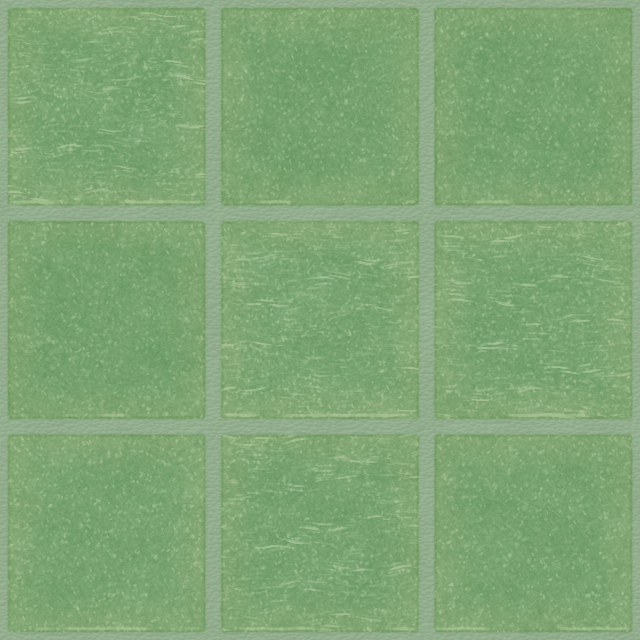
A WebGL 1 fragment shader for this pattern:

```glsl
precision highp float;
uniform vec2 u_resolution;

const float TAU = 6.2831853;

float hash(vec2 p) {
  vec3 q = fract(p.xyx * 0.1031);
  q += dot(q, q.yzx + 33.33);
  return fract((q.x + q.y) * q.z);
}

// Wrapping cellular noise: x = distance to nearest point, y = random value of its cell
vec2 cellular(vec2 uv, vec2 period) {
  vec2 cell = floor(uv * period);
  vec2 local = uv * period - cell;
  vec2 nearest = vec2(9.0, 0.0);
  for (int j = -1; j <= 1; j++) {
    for (int i = -1; i <= 1; i++) {
      vec2 offset = vec2(float(i), float(j));
      vec2 key = floor(mod(cell + offset + 0.5, period));
      vec2 point = offset + vec2(hash(key + 3.0), hash(key + 71.0));
      float d = length(point - local);
      if (d < nearest.x) nearest = vec2(d, hash(key + 137.0));
    }
  }
  return nearest;
}

// Bright spots in a random subset of the cells
float flecks(vec2 uv, vec2 period, float rarity) {
  vec2 c = cellular(uv, period);
  return (1.0 - smoothstep(0.12, 0.5, c.x)) * smoothstep(rarity, 1.0, c.y);
}

// Slow tonal drift, periodic over the canvas
float mottle(vec2 uv) {
  vec2 a = TAU * uv;
  return 0.4 * sin(4.0 * a.x + 3.0 * a.y + 2.0 * sin(5.0 * a.y))
       + 0.35 * sin(7.0 * a.y - 5.0 * a.x + 1.5 * sin(8.0 * a.x))
       + 0.25 * sin(17.0 * a.x + 13.0 * a.y + 2.0 * sin(11.0 * a.x - 9.0 * a.y));
}

vec3 groutColor(vec2 uv) {
  vec2 period = vec2(110.0, 190.0);
  float relief = cellular(uv, period).x - cellular(uv + vec2(0.0008, -0.0016), period).x;
  return vec3(0.575, 0.68, 0.555) + 0.085 * relief + 0.008 * mottle(uv.yx);
}

vec3 glassColor(vec2 uv, vec2 p, vec2 id) {
  vec2 a = TAU * uv;
  float tone = hash(id + 7.0);
  float index = id.x + 3.0 * id.y;
  float streaky = max(1.0 - step(0.5, abs(index - 1.0)), 1.0 - step(1.5, abs(index - 5.0)));

  // Fine grain and pale crystals
  vec2 bent = uv + 0.0012 * vec2(sin(61.0 * a.y + 23.0 * a.x), sin(53.0 * a.x - 31.0 * a.y));
  vec2 grain = cellular(bent, vec2(230.0, 215.0));
  float v = 0.35 + 0.24 * (0.48 - grain.x) + 0.24 * (grain.y - 0.5);
  v += 0.5 * flecks(bent, vec2(150.0, 130.0), 0.5);
  v += 0.35 * flecks(bent + 0.37, vec2(87.0, 99.0), 0.7);
  v += 0.09 * mottle(uv) + 0.08 * (tone - 0.5);

  // Wavy drawn-glass streaks, gathered in loose bands
  vec2 flow = uv;
  flow.y += 0.004 * sin(5.0 * a.x + 4.0 * a.y) + 0.0012 * sin(17.0 * a.x + 9.0 * a.y);
  float band = sin(TAU * 13.0 * flow.y + 2.0 * sin(3.0 * a.x)) + 0.7 * sin(TAU * 29.0 * flow.y);
  float streaks = flecks(flow, vec2(21.0, 190.0), 0.5) + 0.6 * flecks(flow + 0.21, vec2(46.0, 220.0), 0.45);
  v += streaks * mix(0.08, 0.3 + 0.6 * smoothstep(-0.2, 1.4, band), streaky);

  // Paler, yellower margin
  float margin = smoothstep(0.25, 0.46, max(abs(p.x), abs(p.y)) + 0.03 * mottle(uv.yx));
  v += 0.13 * margin;

  // Broken highlight along the lower lip
  float lip = 1.0 - smoothstep(0.003, 0.011, abs(p.y + 0.447 - 0.0015 * sin(31.0 * p.x + 9.0 * tone)));
  float broken = sin(9.0 * p.x + 20.0 * tone) + 0.5 * sin(27.0 * p.x + 5.0 * tone) + 1.6 * tone - 0.6;
  v += 0.55 * lip * smoothstep(-0.2, 0.7, broken) * (1.0 - smoothstep(0.43, 0.45, abs(p.x)));

  vec3 color = mix(vec3(0.4, 0.585, 0.375), vec3(0.59, 0.72, 0.54), clamp(v, -0.1, 1.25));
  return color + vec3(0.022, 0.0, -0.004) * (margin - 0.3);
}

void main() {
  vec2 uv = gl_FragCoord.xy / u_resolution;
  vec2 id = floor(uv * 3.0);
  vec2 p = fract(uv * 3.0) - 0.5;

  // Rounded tile outline with a slightly uneven edge
  float d = length(max(abs(p) - 0.447, 0.0)) - 0.016;
  d += 0.0015 * sin(TAU * 19.0 * uv.x + 2.0) * sin(TAU * 23.0 * uv.y + 1.0);
  float soft = max(0.005, 2.0 / u_resolution.x);

  vec3 color = mix(glassColor(uv, p, id), groutColor(uv), smoothstep(-soft, soft, d));
  float rim = (d + 0.004) / 0.008;
  color -= vec3(0.05, 0.035, 0.055) * exp(-rim * rim);
  gl_FragColor = vec4(color, 1.0);
}
```
